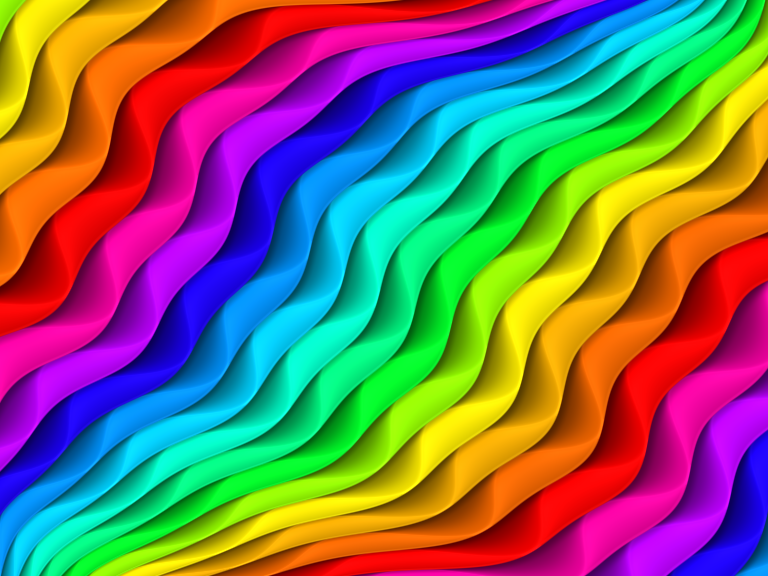
Reproduce this background procedurally as a Shadertoy shader.

```glsl
// Rainbow of overlapping twisted ribbons sweeping diagonally in an S curve.
// An odd polynomial field numbers the ribbons; a gentle wave bends their edges
// and a second, lagging wave turns each ribbon softly into and out of the light.

const float CENTRE_RIBBON = 11.1;   // ribbon number at the canvas centre
const float EDGE_SWING    = 0.16;   // edge wave, in ribbon widths
const vec2  TWIST_RATE    = vec2(1.3, -1.7); // twists per half canvas
const float EDGE_PHASE    = -3.1;
const float FACE_PHASE    = -1.2;
const float PHASE_JITTER  = 0.7;
const float LIGHT_JITTER  = 0.08;
const float BACK_DARK     = 0.46;
const float BACK_LIGHT    = 0.93;
const float FRONT_LIGHT   = 1.02;
const float FRONT_DARK    = 0.84;
const float FACE_SOFTNESS = 0.12;
const float CONTACT_SHADE = 0.70;
const float CONTACT_REACH = 0.26;
const float RIM_WIDTH     = 0.03;
const float CREASE_GLOW   = 0.04;
const float EDGE_GLOW     = 0.10;
const float TAU           = 6.2831853;

// Hues of one colour cycle, starting at red and running through pink
const int   HUE_COUNT = 13;
const float HUES[13] = float[13](0.0, 0.89, 0.79, 0.685, 0.57, 0.53, 0.465,
                                 0.42, 0.36, 0.235, 0.155, 0.117, 0.07);
const float RED_RIBBON = 4.0;

float hash(float n) {
    float p = fract(n * 0.1031 + 0.37);
    p *= p + 33.33;
    return fract(p * (p + p));
}

vec3 hueColor(float h) {
    return clamp(abs(fract(h + vec3(0.0, 2.0, 1.0) / 3.0) * 6.0 - 3.0) - 1.0, 0.0, 1.0);
}

// Ribbon number over the canvas; p runs from -1 to 1, y downwards
float ribbonField(vec2 p) {
    vec2 q = p * p;
    return CENTRE_RIBBON
         + p.x * (8.4 - 1.5 * q.x)
         + p.y * (3.5 + 0.8 * q.x)
         + 3.5 * p.y * q.y * (1.0 - q.x)
         + p.x * q.y * (5.9 * q.x - 6.4);
}

// Colour of ribbon n at t, from its covered edge (0) to its free edge (1)
vec3 shadeRibbon(float n, float t, float twist) {
    float jitter = PHASE_JITTER * (hash(n + 7.0) - 0.5);
    float crease = 0.5 - 0.5 * sin(twist + FACE_PHASE + jitter);
    float fromCrease = t - crease;

    // Shaded back and lit front of the twist
    float back = mix(BACK_DARK, BACK_LIGHT, smoothstep(0.0, 1.0, t / max(crease, 0.05)));
    float s = clamp(fromCrease / max(1.0 - crease, 0.05), 0.0, 1.0);
    float front = mix(FRONT_LIGHT, FRONT_DARK, s * s);
    float facing = smoothstep(-FACE_SOFTNESS, FACE_SOFTNESS, fromCrease);
    float light = mix(back, front, facing);

    // Shadow of the ribbon above, and uneven light
    light *= mix(CONTACT_SHADE, 1.0, smoothstep(0.0, CONTACT_REACH, t));
    light *= 1.0 + LIGHT_JITTER * (hash(n + 41.0) - 0.5);

    // Thin lit rims on the crease and the free edge
    float r = fromCrease / RIM_WIDTH;
    float rim = CREASE_GLOW * exp(-r * r)
              + EDGE_GLOW * smoothstep(1.0 - 2.0 * RIM_WIDTH, 1.0, t);

    int k = int(mod(n - RED_RIBBON, float(HUE_COUNT)));
    vec3 hue = hueColor(HUES[k]);
    float sheen = 0.05 * facing * (1.0 - s) * smoothstep(0.1, 0.5, t);
    return hue * light + rim * light * (0.4 + 0.6 * hue) + sheen;
}

void mainImage(out vec4 fragColor, in vec2 fragCoord) {
    vec2 p = (2.0 * fragCoord / iResolution.xy - 1.0) * vec2(1.0, -1.0);

    float twist = TAU * dot(p, TWIST_RATE);
    float d = ribbonField(p) - EDGE_SWING * sin(twist + EDGE_PHASE);
    float aa = max(fwidth(d), 0.001);
    float n = floor(d);
    float t = d - n;

    // Blend across the overlap so the edge stays smooth
    vec3 above = shadeRibbon(n - 1.0, 1.0, twist);
    vec3 here = shadeRibbon(n, t, twist);
    vec3 col = mix(above, here, smoothstep(0.0, 1.5 * aa, t));

    fragColor = vec4(clamp(col, 0.0, 1.0), 1.0);
}
```
